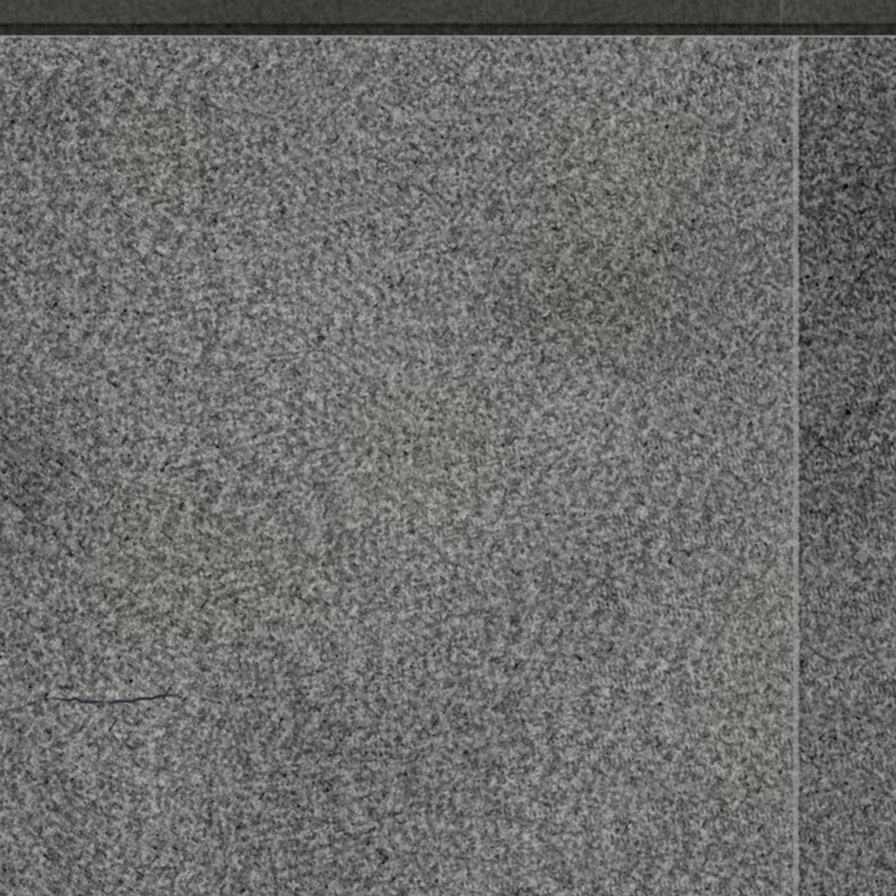
Give the GLSL for this texture, as a WebGL 1 fragment shader.

```glsl
precision highp float;
// Grainy grey concrete slab with a dark top ledge, a pale vertical joint and a fine crack.
uniform vec2 u_resolution;

const vec3 SLAB = vec3(0.450, 0.448, 0.443);
const vec3 LEDGE = vec3(0.250, 0.243, 0.226);
const vec3 JOINT = vec3(0.575, 0.570, 0.572);
const vec3 CRACK = vec3(0.17, 0.18, 0.22);
const float LEDGE_Y = 0.9595;
const float GROOVE_Y = 0.973;
const float JOINT_X = 0.888;
const float JOINT_HALF = 0.0030;
const float SEAM_X = 0.226;
const float GRAIN_FREQ = 225.0;
const float GRAIN_GAIN = 0.47;
const float STAIN_GAIN = 0.075;
const mat2 GRAIN_TURN = mat2(0.8, 0.6, -0.6, 0.8);

float hash(vec2 p) {
  return fract(sin(dot(p, vec2(127.1, 311.7))) * 43758.5453);
}

float noise(vec2 p) {
  vec2 i = floor(p);
  vec2 f = fract(p);
  f = f * f * (3.0 - 2.0 * f);
  return mix(mix(hash(i), hash(i + vec2(1.0, 0.0)), f.x),
             mix(hash(i + vec2(0.0, 1.0)), hash(i + vec2(1.0, 1.0)), f.x), f.y);
}

float fbm(vec2 p) {
  float sum = 0.0;
  float amp = 0.5;
  for (int i = 0; i < 4; i++) {
    sum += amp * noise(p);
    p = GRAIN_TURN * p * 2.03 + 17.3;
    amp *= 0.5;
  }
  return sum / 0.9375;
}

// Soft elliptical spot, one at its centre
float spot(vec2 p, vec2 center, vec2 radius) {
  vec2 d = (p - center) / radius;
  return exp(-dot(d, d));
}

// Soft-edged stripe around zero
float stripe(float d, float halfWidth, float soft) {
  return 1.0 - smoothstep(halfWidth - soft, halfWidth + soft, abs(d));
}

float crackHeight(float x) {
  float y = 0.205 + 0.015 * smoothstep(0.0, 0.055, x);
  y -= 0.004 * smoothstep(0.07, 0.115, x);
  y += 0.009 * smoothstep(0.13, 0.198, x);
  y += 0.012 * smoothstep(0.196, 0.208, x);
  return y + 0.003 * (noise(vec2(x * 130.0, 3.0)) - 0.5);
}

void main() {
  vec2 uv = gl_FragCoord.xy / u_resolution;
  float px = 1.0 / u_resolution.y;

  // Broad stains and shading
  float stain = fbm(uv * 6.0 + 4.0) - 0.5;
  vec3 color = SLAB + STAIN_GAIN * stain;
  color -= 0.045 * spot(uv, vec2(0.05, 0.88), vec2(0.09, 0.06));
  color -= 0.050 * spot(uv, vec2(0.02, 0.48), vec2(0.07, 0.07));
  color -= 0.025 * spot(uv, vec2(0.70, 0.66), vec2(0.16, 0.09));
  color -= 0.015 * spot(uv, vec2(0.33, 0.18), vec2(0.08, 0.14));
  color += 0.020 * spot(uv, vec2(0.45, 0.58), vec2(0.20, 0.22));
  color += vec3(0.5, 0.0, -1.0) * 0.016 * (noise(uv * 6.0 + 31.0) - 0.5);

  // Darker, cooler strip beyond the joint
  float side = smoothstep(JOINT_X, JOINT_X + 0.006, uv.x);
  float sideShade = 0.045 + 0.10 * spot(uv, vec2(1.0, 0.76), vec2(0.11, 0.15))
                  + 0.05 * spot(uv, vec2(0.92, 0.47), vec2(0.10, 0.12));
  color -= side * sideShade * vec3(1.04, 1.02, 0.92);

  // Faint irregular seam and curved scuff
  float seamX = SEAM_X + 0.012 * (noise(vec2(uv.y * 9.0, 8.0)) - 0.5);
  float seamFade = smoothstep(0.2, 0.45, uv.y);
  color -= 0.035 * seamFade * stripe(uv.x - seamX, 0.004, 0.004);
  color += 0.015 * stripe(uv.x - seamX + 0.012, 0.008, 0.008);
  vec2 arc = uv - vec2(0.47, 0.65);
  float scuff = stripe(length(arc) - 0.07, 0.002, 0.002);
  color += 0.07 * scuff * smoothstep(0.025, 0.06, arc.y);

  // Top ledge with a shadow groove
  float ledge = smoothstep(LEDGE_Y - px, LEDGE_Y + px, uv.y);
  vec3 ledgeColor = LEDGE + 0.08 * stain;
  ledgeColor += 0.025 * smoothstep(0.870, 0.874, uv.x);
  ledgeColor += 0.06 * stripe(uv.x - 0.872, 0.001, px);
  ledgeColor *= mix(0.68, 1.0, smoothstep(GROOVE_Y - 0.003, GROOVE_Y + 0.003, uv.y));
  ledgeColor *= 1.0 - 0.35 * stripe(uv.y - GROOVE_Y + 0.001, 0.002, 0.002);
  color = mix(color, ledgeColor, ledge);

  // Fine grain from two turned layers, with scattered dark pits
  vec2 grainUv = GRAIN_TURN * uv * GRAIN_FREQ;
  float coarse = noise(grainUv + 13.0) - 0.5;
  float fine = noise(GRAIN_TURN * grainUv * 1.7 + 50.0) - 0.5;
  float grain = 0.58 * coarse + 0.50 * fine;
  color += GRAIN_GAIN * mix(1.0, 0.25, ledge) * grain;
  float pits = smoothstep(0.82, 0.96, noise(GRAIN_TURN * uv * 150.0 + 70.0));
  color -= 0.17 * pits * (1.0 - ledge);

  // Pale joints
  float rim = stripe(uv.y - LEDGE_Y, 0.0013, px);
  color = mix(color, JOINT + 0.1 * grain, 0.8 * rim);
  float joint = stripe(uv.x - JOINT_X, JOINT_HALF, px) * (1.0 - ledge);
  color = mix(color, JOINT + 0.15 * grain, 0.8 * joint);
  color -= 0.08 * stripe(uv.x - JOINT_X - 0.006, 0.001, 0.002) * (1.0 - ledge);

  // Crack, strongest along its middle, with a lit upper lip
  float d = uv.y - crackHeight(uv.x);
  float crackSpan = 1.0 - smoothstep(0.200, 0.208, uv.x);
  float strength = mix(0.5, 0.95, stripe(uv.x - 0.13, 0.060, 0.01));
  strength *= 1.0 - 0.5 * stripe(uv.x - 0.117, 0.006, 0.006);
  color += 0.05 * crackSpan * stripe(d - 0.007, 0.005, 0.005);
  color = mix(color, CRACK, strength * crackSpan * stripe(d, 0.0016, 1.2 * px));

  gl_FragColor = vec4(clamp(color, 0.0, 1.0), 1.0);
}
```
